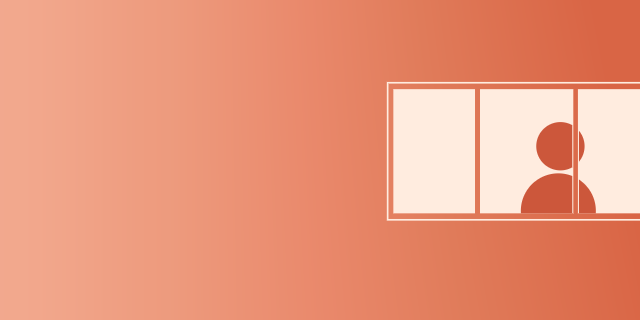
Reproduce this background procedurally as a WebGL 1 fragment shader.

```glsl
precision highp float;
// A coral gradient darkening to the right, with a cream-framed window that
// runs off the right edge and a simple round figure behind its panes.
// Built from soft box and circle masks; one unit is the canvas height.

uniform vec2 u_resolution;

// Coverage of a signed distance, smoothed over about one pixel
float cover(float dist) {
  return clamp(0.5 - dist * u_resolution.y, 0.0, 1.0);
}

float boxDistance(vec2 p, vec2 low, vec2 high) {
  vec2 d = max(low - p, p - high);
  return max(d.x, d.y);
}

float circleDistance(vec2 p, vec2 center, float radius) {
  return length(p - center) - radius;
}

// Horizontal blend of coral tones, tilted more towards the right
vec3 coralGradient(vec2 p) {
  float t = 0.5 * p.x + 0.10 * (p.y - 0.5) * smoothstep(0.5, 1.8, p.x);
  vec3 color = mix(vec3(0.95, 0.66, 0.555), vec3(0.93, 0.605, 0.49), smoothstep(0.0, 0.30, t));
  color = mix(color, vec3(0.915, 0.535, 0.42), clamp((t - 0.27) / 0.22, 0.0, 1.0));
  color = mix(color, vec3(0.88, 0.485, 0.355), clamp((t - 0.49) / 0.19, 0.0, 1.0));
  return mix(color, vec3(0.85, 0.395, 0.27), clamp((t - 0.68) / 0.30, 0.0, 1.0));
}

void main() {
  vec2 p = gl_FragCoord.xy / u_resolution.y;
  vec3 cream = vec3(1.0, 0.925, 0.875);
  vec3 rust = vec3(0.80, 0.34, 0.23);
  vec3 color = coralGradient(p);

  // Thin outer frame, open at the right edge
  float frame = boxDistance(p, vec2(1.2088, 0.3105), vec2(2.5, 0.7440));
  color = mix(color, cream, cover(max(frame, -frame - 0.0052)));

  // Window opening divided by two upright bars
  float opening = boxDistance(p, vec2(1.2292, 0.3333), vec2(2.5, 0.7214));
  float leftBar = abs(p.x - 1.4922) - 0.0078;
  float rightBar = abs(p.x - 1.7988) - 0.0072;
  float panes = max(opening, -min(leftBar, rightBar));
  color = mix(color, cream, cover(panes));

  // Head and shoulders, leaving a cream sliver on each side of the bar
  float head = circleDistance(p, vec2(1.7513, 0.5430), 0.0755);
  float shoulders = circleDistance(p, vec2(1.7448, 0.3411), 0.1172);
  float figure = max(min(head, shoulders), max(opening, 0.0033 - rightBar));
  color = mix(color, rust, cover(figure));

  gl_FragColor = vec4(color, 1.0);
}
```
